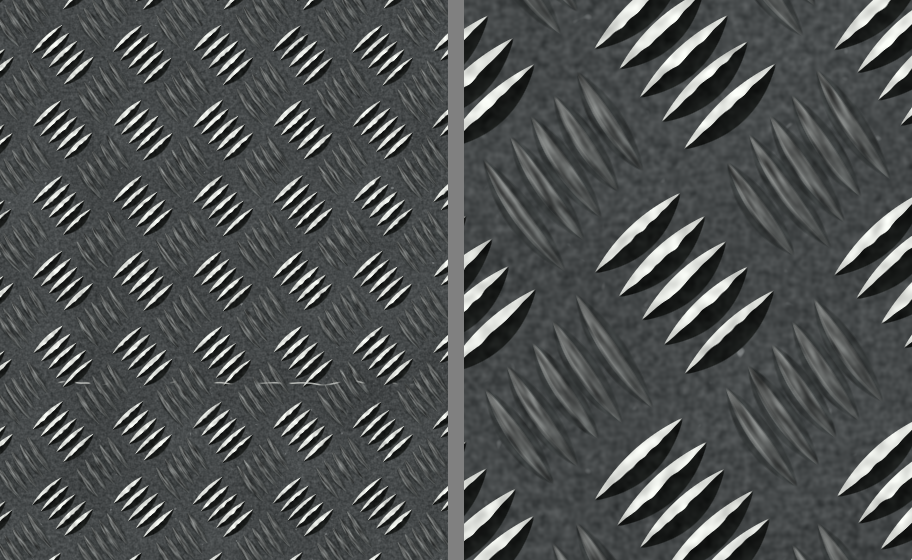
Left: the whole. Right: its middle third, enlarged.
This texture is drawn by a WebGL 2 fragment shader. Its source:

```glsl
#version 300 es
precision highp float;

uniform vec2 u_resolution;
out vec4 fragColor;

#define REPEATS vec2(5.6, 7.43)       // groups across and down the canvas
#define FIRST_GROUP vec2(0.784, 0.706) // centre of the lowest left group, in cells
#define CELL_ASPECT 1.06
#define RIDGE_STEP 0.148
#define RIDGE_HALF 0.27
#define GLINT_WIDTH 0.052
#define SHADE_WIDTH 0.088
#define GROOVE_STEP 0.135
#define GROOVE_HALF 0.28
#define GRAIN 0.11
#define SCRATCH_HEIGHT 0.316

const vec3 PLATE = vec3(0.272, 0.286, 0.290);
const vec3 SHADE = vec3(0.065, 0.072, 0.068);
const vec3 GLINT = vec3(0.95, 0.96, 0.94);
const vec3 GROOVE = vec3(0.46, 0.47, 0.465);
const vec3 GROOVE_DARK = vec3(0.19, 0.205, 0.205);
const vec2 RIDGE_AXIS = vec2(0.73, 0.683);
const vec2 GROOVE_AXIS = vec2(0.57, -0.822);

vec2 hash2(vec2 p) {
    vec2 k = vec2(dot(p, vec2(127.1, 311.7)), dot(p, vec2(269.5, 183.3)));
    return fract(sin(k) * 43758.55) * 2.0 - 1.0;
}

float gradientNoise(vec2 p) {
    vec2 i = floor(p), f = p - i;
    vec2 w = f * f * f * (f * (f * 6.0 - 15.0) + 10.0);
    float a = dot(hash2(i), f);
    float b = dot(hash2(i + vec2(1, 0)), f - vec2(1, 0));
    float c = dot(hash2(i + vec2(0, 1)), f - vec2(0, 1));
    float d = dot(hash2(i + vec2(1, 1)), f - vec2(1, 1));
    return mix(mix(a, b, w.x), mix(c, d, w.x), w.y);
}

// Coordinates along and across an axis
vec2 alongAcross(vec2 p, vec2 axis) {
    return vec2(dot(p, axis), dot(p, vec2(axis.y, -axis.x)));
}

// Smooth coverage of lo < v < hi
float band(float v, float lo, float hi, float px) {
    return clamp(min(v - lo, hi - v) / px + 0.5, 0.0, 1.0);
}

// Five raised ridges: a bright upper edge over a dark lower flank
vec3 drawRidges(vec3 col, vec2 p, vec2 id, float px) {
    vec2 q = alongAcross(p, RIDGE_AXIS);
    for (int i = -2; i <= 2; i++) {
        vec2 r = hash2(id * 7.3 + float(i));
        vec2 s = q - vec2(0.012 * r.x, float(i) * RIDGE_STEP + 0.006 * r.y);
        float along = s.x / (RIDGE_HALF * (1.0 + 0.05 * r.y));
        float lens = max(1.0 - along * along, 0.0);
        float tip = smoothstep(0.0, 0.16, lens);
        float rough = gradientNoise(s * vec2(14.0, 20.0) + id * 9.1 + float(i) * 5.7);
        float flank = band(s.y, -0.03 * lens, SHADE_WIDTH * lens, px * 1.4) * tip;
        vec3 flankCol = SHADE * (1.0 + 0.9 * rough + 9.0 * max(s.y - 0.025, 0.0));
        col = mix(col, flankCol, flank * 0.95);
        float width = GLINT_WIDTH * (1.0 + 0.18 * r.x + 0.35 * rough);
        float glint = band(s.y, -0.043 * lens, (width - 0.043) * lens, px) * tip;
        float sheen = 0.96 + 0.25 * rough - 0.14 * along * along;
        col = mix(col, GLINT * min(sheen, 1.03), glint);
    }
    return col;
}

// Five dull brushed grooves, pointed at the top and fading below
vec3 drawGrooves(vec3 col, vec2 p, vec2 id, float px) {
    vec2 q = alongAcross(p, GROOVE_AXIS);
    q.y += 0.18 * q.x * q.x;
    for (int i = -2; i <= 2; i++) {
        vec2 r = hash2(id * 3.9 + float(i) + 31.0);
        // The row of grooves climbs to the right, so each one slides along its axis
        vec2 s = q - vec2(0.02 * r.x - 0.025 * float(i), -float(i) * GROOVE_STEP + 0.012 * r.y);
        float along = s.x / (GROOVE_HALF * (1.0 + 0.12 * r.x));
        float lens = max(1.0 - along * along, 0.0);
        float tip = smoothstep(0.0, 0.2, lens);
        float brushed = gradientNoise(s * vec2(7.0, 42.0) + id * 4.7 + float(i) * 8.3);
        float fade = mix(0.95, 0.45, smoothstep(-0.7, 0.9, along));
        float dark = band(s.y, -0.07 * lens, 0.065 * lens, px * 2.0) * tip;
        float pale = band(s.y, -0.035 * lens, 0.026 * lens, px * 2.0) * tip;
        float edge = band(s.y, 0.018 * lens, 0.036 * lens, px * 1.3) * tip;
        col = mix(col, GROOVE_DARK * (1.0 + 0.8 * brushed), dark * 0.7);
        col = mix(col, GROOVE * (0.88 + 0.9 * brushed), pale * fade);
        col = mix(col, GROOVE * 1.16, edge * fade * clamp(0.45 + 1.2 * brushed, 0.0, 0.8));
    }
    return col;
}

void main() {
    vec2 uv = gl_FragCoord.xy / u_resolution;
    vec2 cell = uv * REPEATS - FIRST_GROUP;
    vec2 plane = cell * vec2(CELL_ASPECT, 1.0);
    float px = REPEATS.y / u_resolution.y;

    // Plate with cloudy tone, grain and pale specks
    float cloud = gradientNoise(plane * 0.9 + 4.0) + 0.5 * gradientNoise(plane * 4.0);
    float grain = gradientNoise(plane * 19.0) + 0.8 * gradientNoise(plane * 37.0 + 11.0);
    vec3 col = PLATE * (1.0 + 0.16 * cloud) + GRAIN * 0.6 * grain;
    col += 0.18 * smoothstep(0.42, 0.65, gradientNoise(plane * 15.0 + 70.0));

    // Two lattices, half a cell apart
    vec2 size = vec2(CELL_ASPECT, 1.0);
    vec2 grooveCell = cell + vec2(0.0, 0.5) + vec2(0.5, 0.0);
    col = drawGrooves(col, (fract(grooveCell + 0.5) - 0.5) * size, floor(grooveCell + 0.5), px);
    col = drawRidges(col, (fract(cell + 0.5) - 0.5) * size, floor(cell + 0.5), px);

    // Broken scratch across the lower plate
    float wander = 0.012 * gradientNoise(vec2(uv.x * 16.0, 2.0));
    float scratch = band(uv.y - SCRATCH_HEIGHT - wander, -0.0014, 0.0014, 1.0 / u_resolution.y);
    float broken = smoothstep(0.02, 0.22, gradientNoise(vec2(uv.x * 27.0, 8.5)));
    col = mix(col, GLINT * 0.85, scratch * broken * 0.8);

    col += GRAIN * 0.3 * grain;
    fragColor = vec4(clamp(col, 0.0, 1.0), 1.0);
}
```
